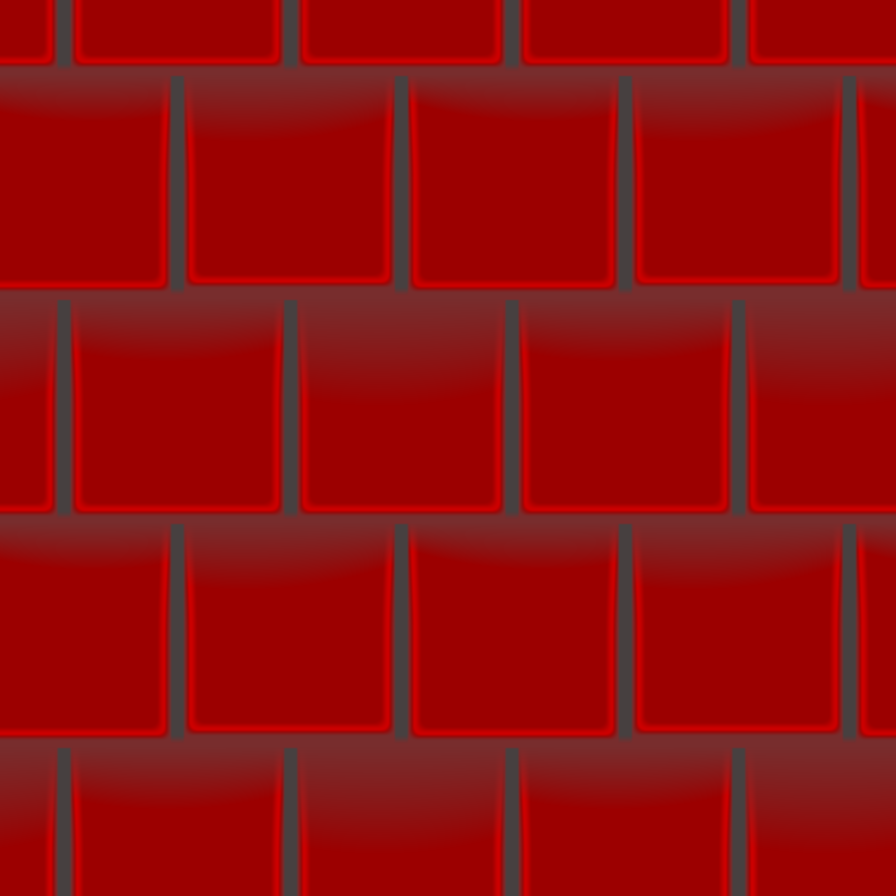
Give the GLSL for this pattern, as a Shadertoy shader.

```glsl
#define TILES 4.0
#define ROW_START 0.3333
#define COLUMN_START 0.792
#define JOINT_HALF 0.029
#define RIM_WIDTH 0.034
#define TILE_RED vec3(0.61, 0.0, 0.0)
#define RIM_RED vec3(0.80, 0.0, 0.0)
#define SHADE vec3(0.47, 0.175, 0.175)
#define MORTAR vec3(0.28, 0.25, 0.25)
// Shade depth and its deepest position for the four kinds of tile
#define SHADE_DEPTH vec4(0.30, 0.21, 0.28, 0.48)
#define SHADE_PEAK vec4(0.30, 0.62, 0.45, 0.40)

const float PI = 3.14159265;

float smoothMin(float a, float b, float k) {
    float h = max(k - abs(a - b), 0.0) / k;
    return min(a, b) - 0.25 * k * h * h;
}

// Depth inside a tile that is open at the top and tapers downwards
float tileDepth(vec2 p, float bottom) {
    float inset = 0.031 + 0.013 * smoothstep(0.0, 0.5, p.y);
    float side = min(p.x, 1.0 - p.x) - inset;
    return smoothMin(side, bottom - p.y, 0.04);
}

void mainImage(out vec4 fragColor, in vec2 fragCoord) {
    vec2 uv = fragCoord / iResolution.xy;

    // Staggered grid, counted downwards
    float down = (1.0 - uv.y) * TILES - ROW_START;
    float rowParity = mod(floor(down), 2.0);
    float across = uv.x * TILES - COLUMN_START + 0.5 * rowParity;
    across += 0.006 * rowParity * cos(PI * across); // uneven tile widths
    float colParity = mod(floor(across), 2.0);
    vec2 p = fract(vec2(across, down));
    int kind = int(2.0 * rowParity + colParity + 0.5);

    // Tile face with a bright rim
    float bottom = kind == 0 ? 0.938 : 0.958;
    float d = tileDepth(p, bottom);
    float rim = smoothstep(0.0, 0.016, d) * (1.0 - smoothstep(0.016, 0.016 + RIM_WIDTH, d));
    vec3 face = mix(TILE_RED, RIM_RED, rim);

    // Curved shade below the row above
    float offset = p.x - SHADE_PEAK[kind];
    float depth = SHADE_DEPTH[kind] - 0.25 * offset * offset;
    float shade = clamp(1.0 - p.y / depth, 0.0, 1.0);
    face = mix(face, SHADE, shade * (1.2 - 0.2 * shade));

    // Soft outer edge, then the vertical joint
    vec3 color = mix(SHADE, face, smoothstep(-0.016, 0.012, d));
    float joint = 1.0 - smoothstep(JOINT_HALF - 0.007, JOINT_HALF + 0.007, min(p.x, 1.0 - p.x));
    joint *= smoothstep(0.0, 0.012, p.y) * (1.0 - smoothstep(0.945, 0.99, p.y));
    color = mix(color, MORTAR, joint);

    fragColor = vec4(color, 1.0);
}
```
